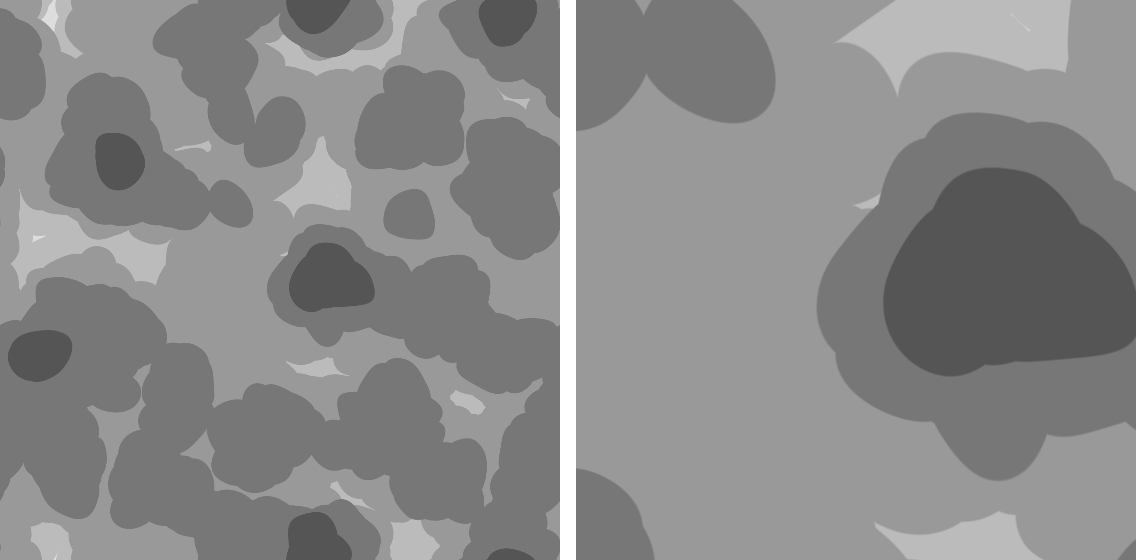
Left, the full canvas; right, a detail of the centre.
A three.js fragment shader for this texture:

```glsl
varying vec2 vUv;

// Tones: each level crossed darkens the palest grey by one step
const float PALEST = 0.866;
const float TONE_STEP = 0.1333;
// Heights below which a disc belongs to each level, palest to darkest
const vec4 LEVELS = vec4(0.37, 0.138, -0.108, -0.427);

// Discs: one per grid cell
const float GRID = 36.0;
const float RADIUS_MIN = 0.040;
const float RADIUS_MAX = 0.050;
const int REACH = 2;

// Height noise: whole periods across the tile, and weights
const vec3 PERIODS = vec3(3.0, 6.0, 13.0);
const vec3 WEIGHTS = vec3(0.4, 0.9, 0.3);

// Warp that bends the round outlines
const float WARP_PERIOD = 10.0;
const float WARP_AMOUNT = 0.028;

const vec2 BROAD_SEED = vec2(17.0, 41.0);
const vec2 MIDDLE_SEED = vec2(47.0, 119.0);
const vec2 FINE_SEED = vec2(83.0, 29.0);
const vec2 JITTER_SEED = vec2(131.0, 67.0);
const vec2 RADIUS_SEED = vec2(211.0, 157.0);
const vec2 WARP_X_SEED = vec2(59.0, 103.0);
const vec2 WARP_Y_SEED = vec2(173.0, 37.0);

const float EDGE = 0.0008;
const float FAR = 10.0;

vec2 hash2(vec2 p) {
  vec3 h = fract(p.xyx * vec3(0.1031, 0.1030, 0.0973));
  h += dot(h, h.yzx + 33.33);
  return fract((h.xx + h.yz) * h.zy);
}

// Wraps a whole cell index; the half keeps rounding away from the ends
vec2 wrapCell(vec2 cell, float period) {
  return floor(mod(cell + 0.5, period));
}

// Contribution of one lattice corner
float cornerSlope(vec2 cell, vec2 offset, float period, vec2 seed) {
  vec2 gradient = normalize(hash2(wrapCell(cell, period) + seed) - 0.5);
  return dot(gradient, offset);
}

// Tiling gradient noise, centred on zero
float gradientNoise(vec2 p, float period, vec2 seed) {
  p *= period;
  vec2 cell = floor(p);
  vec2 f = p - cell;
  vec2 w = f * f * (3.0 - 2.0 * f);
  vec2 e = vec2(1.0, 0.0);
  float low = mix(cornerSlope(cell, f, period, seed),
                  cornerSlope(cell + e.xy, f - e.xy, period, seed), w.x);
  float high = mix(cornerSlope(cell + e.yx, f - e.yx, period, seed),
                   cornerSlope(cell + e.xx, f - e.xx, period, seed), w.x);
  return mix(low, high, w.y);
}

float height(vec2 p) {
  return dot(WEIGHTS, vec3(gradientNoise(p, PERIODS.x, BROAD_SEED),
                           gradientNoise(p, PERIODS.y, MIDDLE_SEED),
                           gradientNoise(p, PERIODS.z, FINE_SEED)));
}

vec2 warp(vec2 p) {
  return p + WARP_AMOUNT * vec2(gradientNoise(p, WARP_PERIOD, WARP_X_SEED),
                                gradientNoise(p, WARP_PERIOD, WARP_Y_SEED));
}

// Signed distance to the union of discs of each level
vec4 levelDistances(vec2 p) {
  vec2 home = floor(p * GRID);
  vec4 nearest = vec4(FAR);
  for (int y = -REACH; y <= REACH; y++) {
    for (int x = -REACH; x <= REACH; x++) {
      vec2 cell = home + vec2(float(x), float(y));
      vec2 id = wrapCell(cell, GRID);
      vec2 centre = (cell + hash2(id + JITTER_SEED)) / GRID;
      float radius = mix(RADIUS_MIN, RADIUS_MAX, hash2(id + RADIUS_SEED).x);
      float disc = length(p - centre) - radius;
      // Discs too high for a level are pushed out of sight
      if (disc < EDGE) {
        nearest = min(nearest, disc + FAR * step(LEVELS, vec4(height(centre))));
      }
    }
  }
  return nearest;
}

void main() {
  vec4 cover = 1.0 - smoothstep(-EDGE, EDGE, levelDistances(warp(vUv)));
  float tone = PALEST - TONE_STEP * dot(cover, vec4(1.0));
  gl_FragColor = vec4(vec3(tone), 1.0);
}
```
